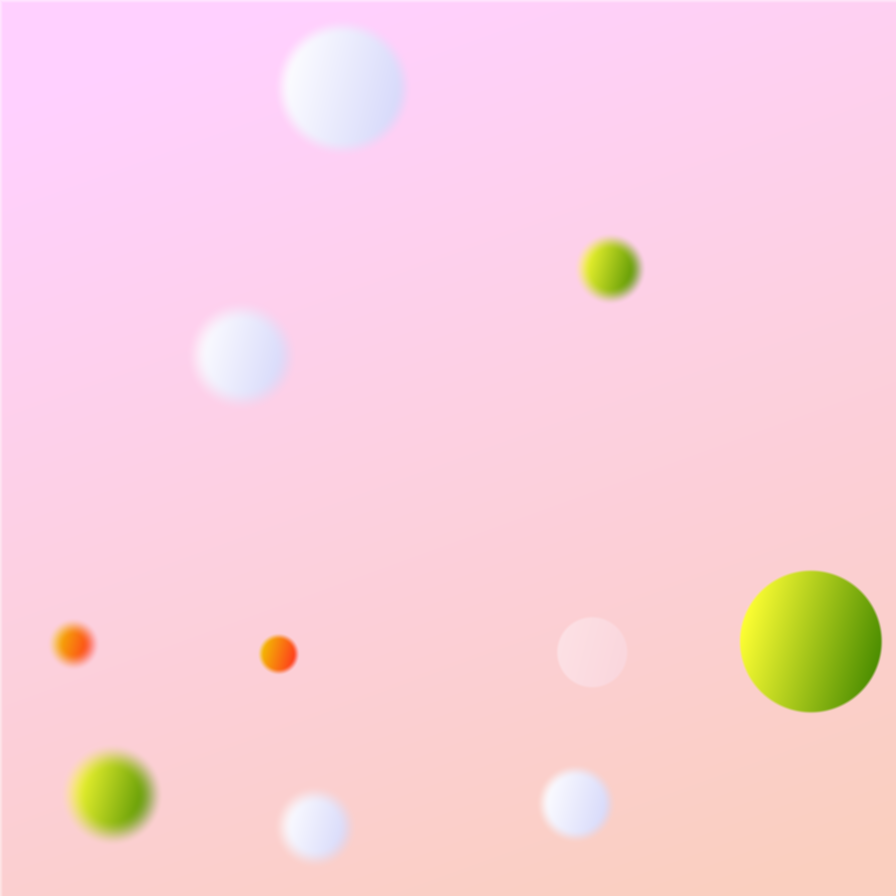
Write a WebGL 2 fragment shader that draws this background.

```glsl
#version 300 es
precision highp float;

uniform vec2 u_resolution;
out vec4 outColor;

// Backdrop
const vec3 SKY_PINK = vec3(1.0, 0.816, 1.0);
const vec3 SKY_PEACH = vec3(0.98, 0.812, 0.75);
const vec2 SKY_DIR = vec2(0.342, -0.940);
const float SKY_START = 0.09;
const float SKY_END = 0.95;
const float RIM_WIDTH = 0.004;
const float RIM_STRENGTH = 0.45;

// Balls: centre, radius, blur
const int BALL_COUNT = 10;
const vec4 BALLS[BALL_COUNT] = vec4[](
  vec4(0.383, 0.902, 0.068, 0.010),
  vec4(0.681, 0.700, 0.031, 0.010),
  vec4(0.270, 0.603, 0.050, 0.013),
  vec4(0.082, 0.281, 0.020, 0.010),
  vec4(0.311, 0.270, 0.020, 0.004),
  vec4(0.661, 0.272, 0.039, 0.002),
  vec4(0.905, 0.284, 0.079, 0.002),
  vec4(0.125, 0.113, 0.043, 0.015),
  vec4(0.352, 0.077, 0.036, 0.011),
  vec4(0.643, 0.103, 0.037, 0.008)
);

// Paints: 0 pearl, 1 lime, 2 orange, 3 faint veil
const int PAINT[BALL_COUNT] = int[](0, 1, 0, 2, 2, 3, 1, 1, 0, 0);
const vec3 LIT[4] = vec3[](
  vec3(0.995, 0.995, 1.0), vec3(1.0, 1.0, 0.20),
  vec3(0.95, 0.76, 0.0), vec3(0.99, 0.88, 0.895)
);
const vec3 SHADED[4] = vec3[](
  vec3(0.835, 0.845, 0.98), vec3(0.29, 0.55, 0.0),
  vec3(1.0, 0.20, 0.12), vec3(0.98, 0.84, 0.865)
);
const vec2 SHADE_DIR = vec2(0.966, -0.259);

vec3 backdrop(vec2 p) {
  float span = SKY_DIR.x - SKY_DIR.y;
  float along = dot(p - vec2(0.0, 1.0), SKY_DIR) / span;
  float t = clamp((along - SKY_START) / (SKY_END - SKY_START), 0.0, 1.0);
  vec3 sky = mix(SKY_PINK, SKY_PEACH, t);

  // Pale rim along the left and top borders
  float border = min(p.x, 1.0 - p.y);
  float rim = 1.0 - smoothstep(0.0, RIM_WIDTH, border);
  return mix(sky, vec3(1.0), RIM_STRENGTH * rim);
}

vec3 addBall(vec3 color, vec2 p, vec4 ball, int paint, float pixel) {
  vec2 offset = p - ball.xy;
  float radius = ball.z;
  float soft = max(ball.w, pixel);
  float cover = 1.0 - smoothstep(radius - soft, radius + soft, length(offset));

  // Blur also flattens the shading across the ball
  float t = 0.5 + 0.5 * dot(offset, SHADE_DIR) / (radius + 0.5 * soft);
  vec3 surface = mix(LIT[paint], SHADED[paint], clamp(t, 0.0, 1.0));
  return mix(color, surface, cover);
}

void main() {
  vec2 p = gl_FragCoord.xy / u_resolution;
  float pixel = 1.0 / min(u_resolution.x, u_resolution.y);
  vec3 color = backdrop(p);
  for (int i = 0; i < BALL_COUNT; i++) {
    color = addBall(color, p, BALLS[i], PAINT[i], pixel);
  }
  outColor = vec4(color, 1.0);
}
```
